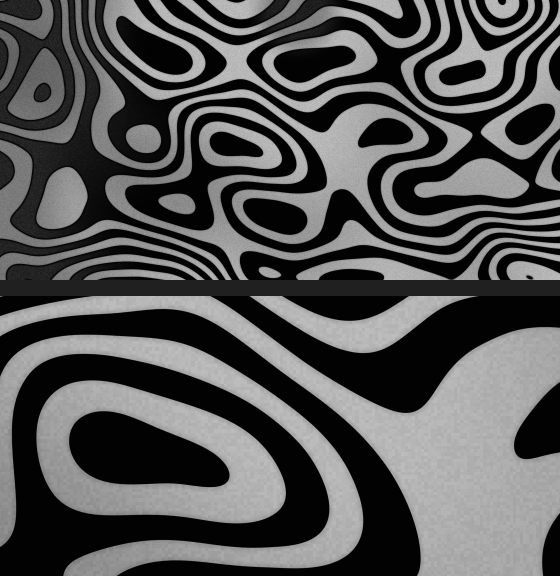
Top, the full canvas; bottom, a detail of the centre.
Give the GLSL for this pattern, as a WebGL 1 fragment shader.

```glsl
precision highp float;

uniform vec2 u_resolution;

const float BAND_COUNT = 6.0;     // bands per unit of terrain height
const float INK_SHARE = 0.53;     // part of each band that is ink
const float GRAIN_CELLS = 256.0;  // grains per canvas height

float hash(vec2 p) {
  vec3 q = fract(vec3(p.xyx) * 0.1031);
  q += dot(q, q.yzx + 33.33);
  return fract((q.x + q.y) * q.z);
}

mat2 rotation(float angle) {
  float c = cos(angle), s = sin(angle);
  return mat2(c, -s, s, c);
}

// Projection of an offset on the random unit slope of a lattice corner
float slope(vec2 corner, vec2 offset) {
  float angle = 6.2832 * hash(corner + 57.0);
  return dot(vec2(cos(angle), sin(angle)), offset);
}

float gradientNoise(vec2 p) {
  vec2 cell = floor(p), f = fract(p);
  vec2 w = f * f * f * (f * (f * 6.0 - 15.0) + 10.0);
  vec2 e = vec2(1.0, 0.0);
  float low = mix(slope(cell, f), slope(cell + e, f - e), w.x);
  float high = mix(slope(cell + e.yx, f - e.yx), slope(cell + 1.0, f - 1.0), w.x);
  return mix(low, high, w.y);
}

// Smooth terrain, stretched along the falling diagonal
float terrain(vec2 p) {
  vec2 q = rotation(-0.5) * p * vec2(0.85, 1.15);
  float h = 0.75 * gradientNoise(q * 1.2 + 11.3);
  h += gradientNoise(rotation(0.7) * q * 2.4 + 4.7);
  return h + 0.15 * gradientNoise(rotation(1.9) * q * 4.8 + 23.1);
}

// Approximate distance to the nearest band edge, negative inside the ink
float bandDistance(vec2 p) {
  float d = 0.002;
  float h = terrain(p);
  vec2 grad = vec2(terrain(p + vec2(d, 0.0)), terrain(p + vec2(0.0, d))) - h;
  float level = abs(fract(h * BAND_COUNT) - 0.5) - 0.5 * INK_SHARE;
  return level / (BAND_COUNT * max(length(grad) / d, 0.3));
}

// Haze on the left side and in a small patch at the top
float haze(vec2 p, float aspect) {
  float x = p.x / aspect + 0.12 * gradientNoise(p * 2.3 + 7.0);
  float side = 1.0 - smoothstep(0.1, 0.29, x);
  float patchDistance = length(p - vec2(0.53 * aspect, 0.96));
  return max(side, 0.85 * (1.0 - smoothstep(0.08, 0.19, patchDistance)));
}

void main() {
  vec2 p = gl_FragCoord.xy / u_resolution.y;
  float aspect = u_resolution.x / u_resolution.y;
  float pixel = 1.0 / u_resolution.y;

  float edge = bandDistance(p);
  float veil = haze(p, aspect);
  float grain = hash(floor(p * GRAIN_CELLS)) - 0.5;

  // Silver ground with soft clouds of shade and darker rims
  float cloud = smoothstep(-0.2, 0.5, gradientNoise(p * 1.6 + 31.0));
  float silver = 0.72 - 0.18 * cloud - 0.24 * veil;
  silver *= mix(0.9, 1.0, smoothstep(0.0, 0.007, edge));
  silver += 0.045 * grain;

  // Ink lifts to charcoal under the haze but keeps a black rim
  float core = smoothstep(0.001, 0.009, -edge);
  float ink = 0.008 + veil * core * (0.13 + 0.05 * grain);

  float cover = smoothstep(-0.7 * pixel, 0.7 * pixel, edge);
  gl_FragColor = vec4(vec3(mix(ink, silver, cover)), 1.0);
}
```
